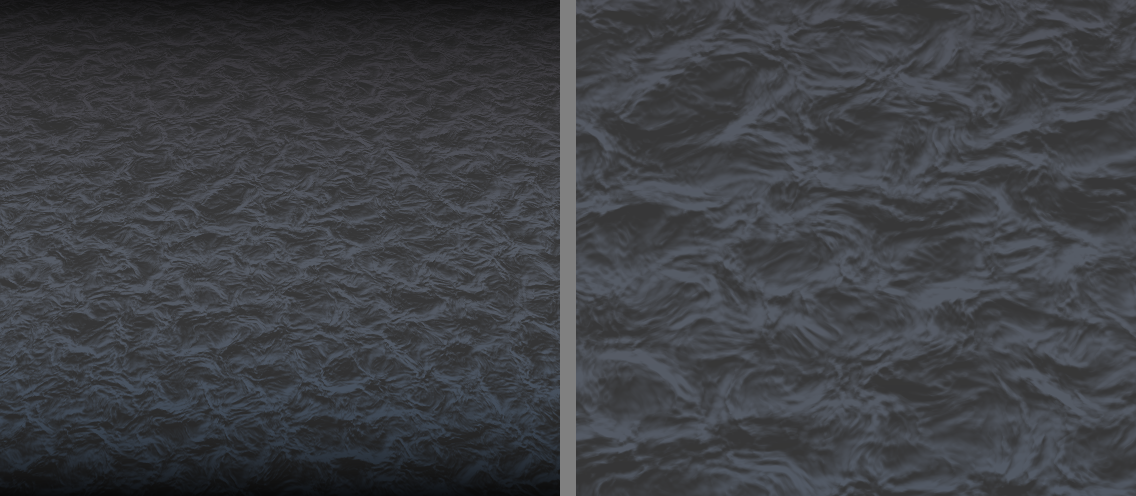
Left, the full canvas; right, a detail of the centre.
Write a Shadertoy shader that draws this texture.

```glsl
// Dark crumpled rock, seen at a slant and fading to black at top and bottom.
// Ridged gradient noise is laid on a tilted plane; its slope towards a far
// light and its steep sides blend warm grey hollows into blue-grey lit faces.

const vec3  HOLLOW_COLOR   = vec3(0.227, 0.227, 0.230);
const vec3  LIT_FAR_COLOR  = vec3(0.330, 0.322, 0.350);
const vec3  LIT_MID_COLOR  = vec3(0.355, 0.378, 0.420);
const vec3  LIT_NEAR_COLOR = vec3(0.340, 0.410, 0.495);
const float HORIZON        = 2.2;    // height of the vanishing line
const float DEPTH_STRETCH  = 2.5;    // flattens the features vertically
const float CLUMP_SCALE    = 17.0;   // frequency of the largest folds
const int   OCTAVES        = 5;
const float GAIN           = 0.56;   // strength of each finer fold
const float WARP_SCALE     = 30.0;
const float WARP_AMOUNT    = 0.012;
const float LIGHT_STEP     = 0.0023;
const float RELIEF         = 3.9;    // contrast of slopes facing the light
const float SIDE_RELIEF    = 2.2;    // glint on steep sides, left and right
const float CAVITY         = 0.32;   // darkening of the low ground
const float FADE_BOTTOM    = 0.14;
const float FADE_TOP       = 0.145;

float hash(vec2 p) {
    return fract(sin(dot(p, vec2(127.1, 311.7))) * 43758.5453);
}

float cornerSlope(vec2 cell, vec2 offset) {
    float angle = 6.28318 * hash(cell);
    return dot(vec2(cos(angle), sin(angle)), offset);
}

float gradientNoise(vec2 p) {
    vec2 cell = floor(p);
    vec2 f = fract(p);
    vec2 e = vec2(1.0, 0.0);
    vec2 s = f * f * f * (f * (f * 6.0 - 15.0) + 10.0);
    float low  = mix(cornerSlope(cell, f), cornerSlope(cell + e.xy, f - e.xy), s.x);
    float high = mix(cornerSlope(cell + e.yx, f - e.yx), cornerSlope(cell + e.xx, f - e.xx), s.x);
    return mix(low, high, s.y);
}

// Ridged noise whose fine folds weaken inside the hollows.
float rockHeight(vec2 p) {
    vec2 warp = vec2(gradientNoise(p * WARP_SCALE), gradientNoise(p * WARP_SCALE + 37.0));
    mat2 turn = mat2(0.8, 0.6, -0.6, 0.8);
    p = turn * (p + WARP_AMOUNT * warp) * CLUMP_SCALE;
    float height = 0.0;
    float amplitude = 0.5;
    float weight = 1.0;
    for (int i = 0; i < OCTAVES; i++) {
        float ridge = 1.0 - min(1.8 * abs(gradientNoise(p)), 1.0);
        height += amplitude * weight * ridge;
        weight = clamp(0.3 + ridge * 0.9, 0.0, 1.0) * mix(weight, 1.0, 0.4);
        amplitude *= GAIN;
        p = turn * p * 2.03 + 19.7;
    }
    return height;
}

void mainImage(out vec4 fragColor, in vec2 fragCoord) {
    vec2 uv = fragCoord / iResolution.xy;
    float aspect = iResolution.x / iResolution.y;

    // Tilted ground plane
    float nearness = HORIZON - uv.y;
    vec2 ground = vec2((uv.x - 0.5) * aspect, DEPTH_STRETCH) / nearness + 3.0;

    // Slope towards the light, steep sides, and shade in the hollows
    float height = rockHeight(ground);
    float slope = height - rockHeight(ground + vec2(0.0, LIGHT_STEP));
    float side = abs(height - rockHeight(ground + vec2(LIGHT_STEP, 0.0)));
    float patches = gradientNoise(ground * 8.0);
    float light = 0.44 + RELIEF * slope + SIDE_RELIEF * (side - 0.03);
    light += CAVITY * (height - 0.72) + 0.10 * patches;
    light = smoothstep(0.0, 1.0, light);

    // Bluer and stronger light near the viewer, softer far away
    vec3 litColor = mix(LIT_NEAR_COLOR, LIT_MID_COLOR, smoothstep(0.0, 0.45, uv.y));
    litColor = mix(litColor, LIT_FAR_COLOR, smoothstep(0.5, 0.9, uv.y));
    vec3 color = mix(HOLLOW_COLOR, litColor, light);

    // Fade to black at both ends
    float fade = 1.0 - exp(-(uv.y + 0.02) / FADE_BOTTOM);
    fade *= 1.0 - exp(-(1.05 - uv.y) / FADE_TOP);
    fragColor = vec4(color * fade, 1.0);
}
```
